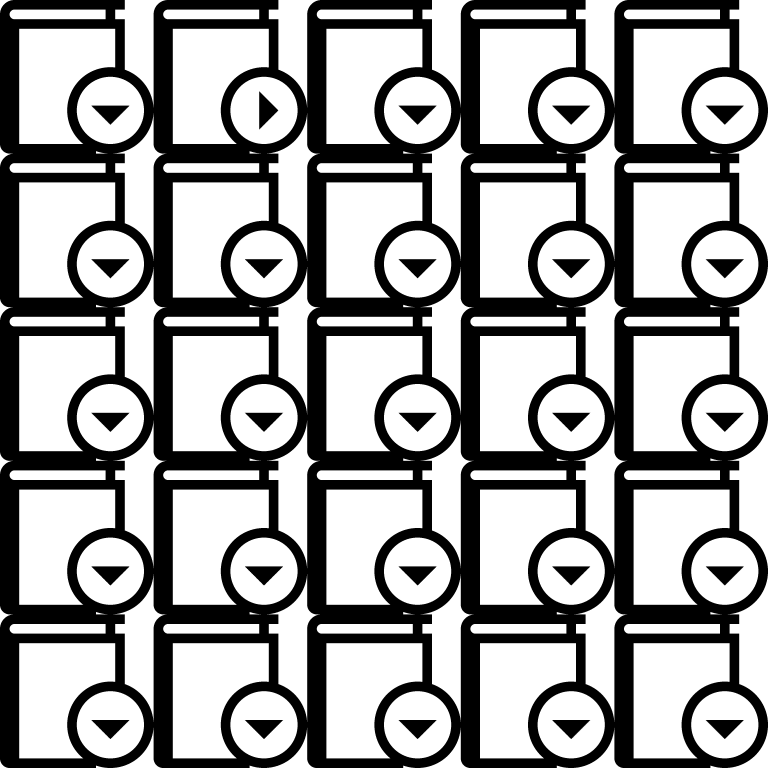
Reproduce this pattern procedurally as a WebGL 1 fragment shader.

```glsl
precision highp float;
// Grid of black outline books, each with a round arrow badge; one arrow is turned sideways.

uniform vec2 u_resolution;

#define REPEATS 5.0                // books across and down
#define UNITS 16.0                 // drawing units per book cell
#define COVER_WIDTH 13.0
#define BADGE_CENTER vec2(11.5)
#define BADGE_RADIUS 4.5
#define LINE_WIDTH 1.0
#define ARROW_HALF_WIDTH 2.0
#define TURNED_CELL vec2(1.0, 0.0) // column and row, counted from the top left
#define INK vec3(0.0)
#define PAPER vec3(1.0)
#define SAMPLES 5                  // subsamples per pixel side

// Signed distance to a rounded box given by two opposite corners
float roundedBox(vec2 p, vec2 lo, vec2 hi, float radius) {
  vec2 q = abs(p - 0.5 * (lo + hi)) - 0.5 * (hi - lo) + radius;
  return length(max(q, 0.0)) + min(max(q.x, q.y), 0.0) - radius;
}

// Book in cell units, y pointing down; the right side is cut square
bool bookInk(vec2 p) {
  float cornerRadius = p.y < 0.5 * UNITS ? 1.5 : 1.0;
  float rightEdge = p.y < BADGE_CENTER.y ? COVER_WIDTH : 10.0;
  bool cover = p.x < rightEdge
    && roundedBox(p, vec2(0.0), vec2(2.0 * UNITS, UNITS), cornerRadius) < 0.0;

  // White slot along the top, crossed by a short divider
  bool divider = abs(p.x - BADGE_CENTER.x) < 0.5 * LINE_WIDTH;
  bool slot = !divider
    && roundedBox(p, vec2(LINE_WIDTH), vec2(2.0 * UNITS, 2.0 * LINE_WIDTH), 0.5) < 0.0;

  // White front panel
  vec2 panelEnd = vec2(COVER_WIDTH, UNITS) - LINE_WIDTH;
  bool panel = roundedBox(p, vec2(2.0, 3.0), panelEnd, 0.0) < 0.0;
  return cover && !slot && !panel;
}

// Ring and arrow, relative to the badge centre
bool badgeInk(vec2 q, bool turned) {
  bool ring = length(q) > BADGE_RADIUS - LINE_WIDTH;
  vec2 a = turned ? q.yx : q;
  bool arrow = a.y > -0.5 && a.y + 0.5 + abs(a.x) < ARROW_HALF_WIDTH;
  return ring || arrow;
}

// 1 where the repeated drawing is inked, 0 on paper
float patternInk(vec2 uv) {
  vec2 grid = vec2(uv.x, 1.0 - uv.y) * REPEATS;
  vec2 cell = mod(floor(grid), REPEATS);
  vec2 p = fract(grid) * UNITS;
  vec2 q = p - BADGE_CENTER;
  bool turned = distance(cell, TURNED_CELL) < 0.5;
  bool ink = length(q) < BADGE_RADIUS ? badgeInk(q, turned) : bookInk(p);
  return ink ? 1.0 : 0.0;
}

void main() {
  // Box-filtered coverage keeps edges smooth, also across cell borders
  float coverage = 0.0;
  for (int j = 0; j < SAMPLES; j++) {
    for (int i = 0; i < SAMPLES; i++) {
      vec2 offset = (vec2(float(i), float(j)) + 0.5) / float(SAMPLES) - 0.5;
      coverage += patternInk((gl_FragCoord.xy + offset) / u_resolution);
    }
  }
  coverage /= float(SAMPLES * SAMPLES);
  gl_FragColor = vec4(mix(PAPER, INK, coverage), 1.0);
}
```
